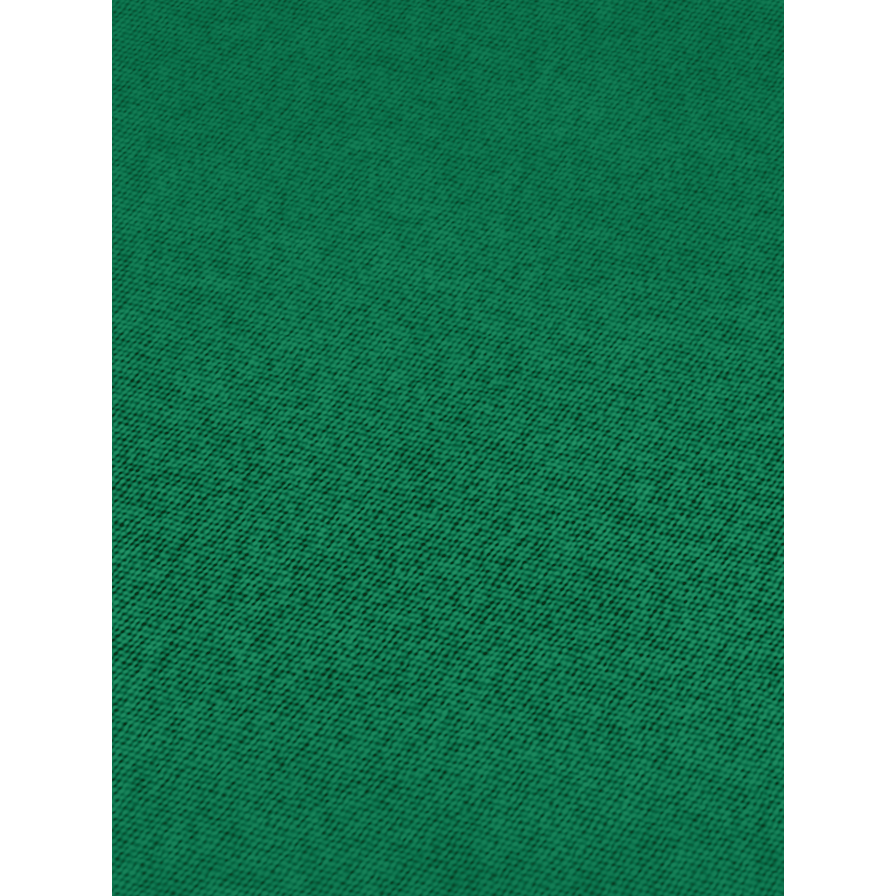
Reproduce this texture procedurally as a Shadertoy shader.

```glsl
// Green satin cloth seen at a slant between two white margins.
// Two crossing thread waves, bent and broken up by value noise, form the weave;
// its contrast is strongest in a band of focus below the middle.

float hash(vec2 p) {
    return fract(sin(dot(p, vec2(127.1, 311.7))) * 43758.5453);
}

float noise(vec2 p) {
    vec2 cell = floor(p);
    vec2 f = fract(p);
    f = f * f * (3.0 - 2.0 * f);
    return mix(mix(hash(cell), hash(cell + vec2(1, 0)), f.x),
               mix(hash(cell + vec2(0, 1)), hash(cell + vec2(1, 1)), f.x), f.y);
}

// Height of the threads, about -1 in the pits to 1 on the crowns
float weave(vec2 p) {
    float across = dot(p, vec2(0.77, -0.64));
    float along = dot(p, vec2(0.64, 0.77));
    float bend = 2.0 * noise(p * 55.0) + 1.2 * noise(p * 130.0 + 7.0);
    float twill = sin(6.2832 * 145.0 * across + bend);
    float rows = sin(6.2832 * 135.0 * dot(p, vec2(0.25, 1.0)) - bend);
    float fibre = noise(vec2(across * 330.0, along * 170.0)) - 0.5;
    return 0.55 * twill + 0.42 * rows + 1.2 * fibre;
}

// Dyed cloth: shadows lean to deep green, highlights gain a little red
vec3 clothColor(float tone) {
    return vec3(0.03 + 0.7 * max(tone - 0.42, 0.0), tone, 0.79 * tone - 0.055);
}

void mainImage(out vec4 fragColor, in vec2 fragCoord) {
    vec2 uv = fragCoord / iResolution.xy;

    // Threads get finer toward the far, upper end
    vec2 p = vec2((uv.x - 0.5) * (1.0 + 0.25 * uv.y), uv.y * (1.0 + 0.2 * uv.y));

    // Depth of field
    float fromFocus = (uv.y - 0.38) / 0.27;
    float focus = exp(-fromFocus * fromFocus);

    // Weave, skewed toward dark pits
    float height = weave(p);
    float tone = 0.447 + mix(0.07, 0.18, focus) * (height - 0.35 * height * height);

    // Soft mottling and slow falloff of the light
    tone += 0.03 * (noise(p * 45.0 + 3.0) - 0.5) + 0.02 * (noise(p * 6.0) - 0.5);
    tone -= 0.02 * smoothstep(0.6, 1.0, uv.y) + 0.012 * smoothstep(0.15, 0.0, uv.y);

    // White margins with a smoothed edge
    float pixel = 1.0 / iResolution.x;
    float margin = smoothstep(-0.5 * pixel, 0.5 * pixel, abs(uv.x - 0.5) - 0.375);
    vec3 color = mix(clothColor(clamp(tone, 0.18, 0.66)), vec3(1.0), margin);
    fragColor = vec4(color, 1.0);
}
```
